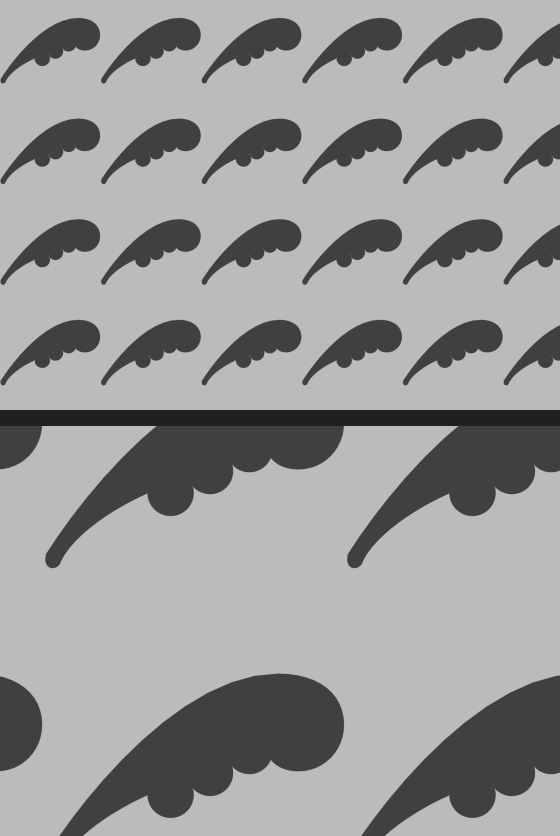
Top, the full canvas; bottom, a detail of the centre.
A Shadertoy shader for this pattern:

```glsl
// Closed outline of seven cubic Beziers, three points each, y down
const vec2 OUTLINE[21] = vec2[21](
    vec2(1, 108), vec2(20, 78), vec2(64, 24.6),          // long back
    vec2(107, 24.6), vec2(126, 24.6), vec2(137.3, 34),   // crown
    vec2(137.3, 48), vec2(137.3, 60), vec2(128, 69.3),   // round head
    vec2(116.5, 69.3), vec2(111, 69.3), vec2(106, 67.5), // chin
    vec2(103, 63), vec2(88, 60), vec2(65, 76),           // belly
    vec2(48, 80), vec2(32, 87), vec2(14, 99),            // stem
    vec2(8, 111), vec2(7, 116), vec2(-1, 116));          // tip

vec2 bezier(vec2 a, vec2 b, vec2 c, vec2 d, float t) {
    float s = 1.0 - t;
    return s * s * s * a + 3.0 * s * t * (s * b + t * c) + t * t * t * d;
}

float segmentDistance(vec2 p, vec2 a, vec2 b) {
    vec2 ab = b - a;
    return length(p - a - ab * clamp(dot(p - a, ab) / dot(ab, ab), 0.0, 1.0));
}

// Signed distance to the flattened outline, negative inside
float plumeDistance(vec2 p) {
    float nearest = 1e5, side = 1.0;
    for (int i = 0; i < 21; i += 3) {
        vec2 start = OUTLINE[i];
        for (int k = 1; k <= 12; k++) {
            vec2 end = bezier(OUTLINE[i], OUTLINE[i + 1], OUTLINE[i + 2],
                              OUTLINE[(i + 3) % 21], float(k) / 12.0);
            nearest = min(nearest, segmentDistance(p, start, end));
            // Even-odd crossing test
            if ((start.y > p.y) != (end.y > p.y) &&
                p.x < start.x + (end.x - start.x) * (p.y - start.y) / (end.y - start.y))
                side = -side;
            start = end;
        }
    }
    return side * nearest;
}

float motifDistance(vec2 p) {
    float d = plumeDistance(p);
    // Scallops along the belly
    for (int i = 0; i < 3; i++)
        d = min(d, length(p - vec2(58, 80) - float(i) * vec2(18, -10)) - 10.6);
    return d;
}

void mainImage(out vec4 fragColor, in vec2 fragCoord) {
    // Canvas is 768 units wide, measured from the upper left
    float unitsPerPixel = 768.0 / iResolution.x;
    vec2 p = vec2(fragCoord.x, iResolution.y - fragCoord.y) * unitsPerPixel;

    float d = motifDistance(mod(p, 138.0));
    float ink = 1.0 - smoothstep(-0.7, 0.7, d / unitsPerPixel);
    fragColor = vec4(mix(vec3(0.733), vec3(0.25), ink), 1.0);
}
```
